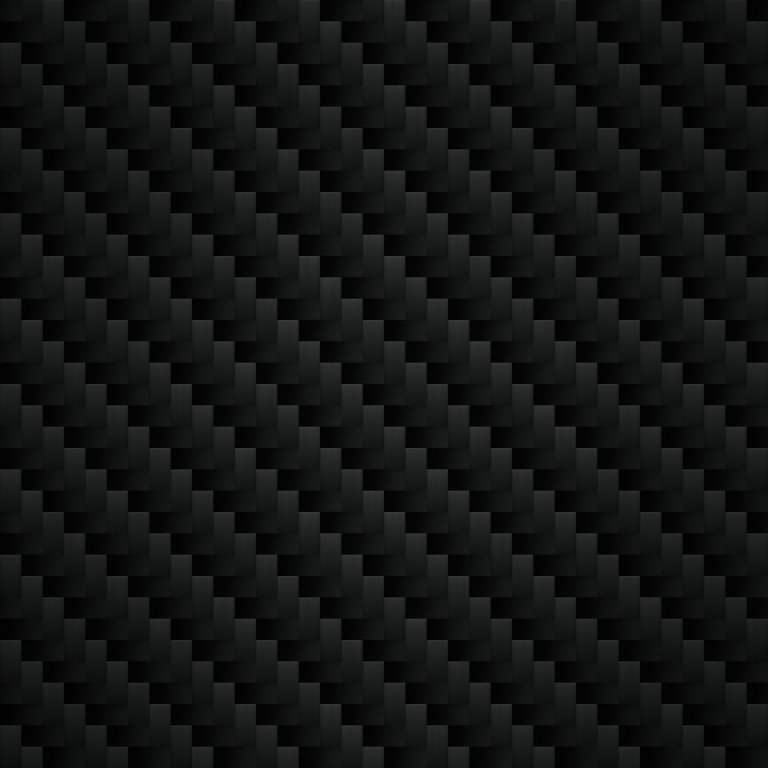
This pattern is drawn by a three.js fragment shader. Its source:

```glsl
#define CELLS 36.0          // cells across and down, a multiple of the 4-cell twill
#define STRANDS 6.0         // fibres across one tow
#define SOFTNESS 0.0019     // edge blur, in canvas widths
#define WARP_TOP 0.176
#define WARP_END 0.066
#define WEFT_START 0.012
#define WEFT_END 0.080
#define FIBRE_AMOUNT 0.07
#define TOW_AMOUNT 0.10
#define EDGE_LIGHT 0.74
#define CENTRE_LIGHT 1.16
#define TINT vec3(0.97, 1.03, 1.0)

varying vec2 vUv;

const float TAU = 6.2831853;

float hash(vec2 p) {
  return fract(sin(dot(p, vec2(127.1, 311.7))) * 43758.5453);
}

// Brightness of the 2x2 twill; rows are counted downwards
float weave(vec2 uv) {
  vec2 p = fract(vec2(uv.x, 1.0 - uv.y)) * CELLS;
  vec2 cell = floor(p);
  vec2 f = p - cell;
  float phase = mod(cell.y - cell.x + 2.0, 4.0);
  bool isWarp = phase < 1.5;

  // Position along the visible length of the tow, and across it
  float along = isWarp ? (phase + f.y) * 0.5 : (3.0 - phase + f.x) * 0.5;
  float across = isWarp ? f.x : f.y;

  float tone;
  if (isWarp) {
    tone = mix(WARP_TOP, WARP_END, pow(along, 0.8));
    tone += 0.025 * (1.0 - smoothstep(0.0, 0.05, along));
  } else {
    tone = mix(WEFT_START, WEFT_END, smoothstep(0.15, 1.0, along));
    tone += 0.014 * f.y * smoothstep(0.0, 0.5, along);
  }

  // Rounded tow sides
  float side = min(across, 1.0 - across);
  tone *= mix(0.84, 1.0, smoothstep(0.0, 0.12, side));

  // Fibres and uneven tows
  vec2 start = isWarp ? cell - vec2(0.0, phase) : cell - vec2(3.0 - phase, 0.0);
  vec2 tow = mod(start, CELLS);
  float strand = floor(across * STRANDS);
  tone *= 1.0 + FIBRE_AMOUNT * (hash(tow + vec2(strand * 41.0, 7.0)) - 0.5);
  tone *= 1.0 + TOW_AMOUNT * (hash(tow + vec2(3.0, 59.0)) - 0.5);
  return tone;
}

void main() {
  // Average a small grid of samples for smooth edges
  float tone = 0.0;
  for (int i = 0; i < 3; i++) {
    for (int j = 0; j < 3; j++) {
      vec2 offset = (vec2(float(i), float(j)) - 1.0) / 3.0;
      tone += weave(vUv + offset * SOFTNESS) / 9.0;
    }
  }

  // Broad sheen that wraps at the borders
  vec2 bump = 0.5 - 0.5 * cos(TAU * vUv);
  float sheen = mix(EDGE_LIGHT, CENTRE_LIGHT, dot(bump, vec2(0.6, 0.4)));
  gl_FragColor = vec4(tone * sheen * TINT, 1.0);
}
```
